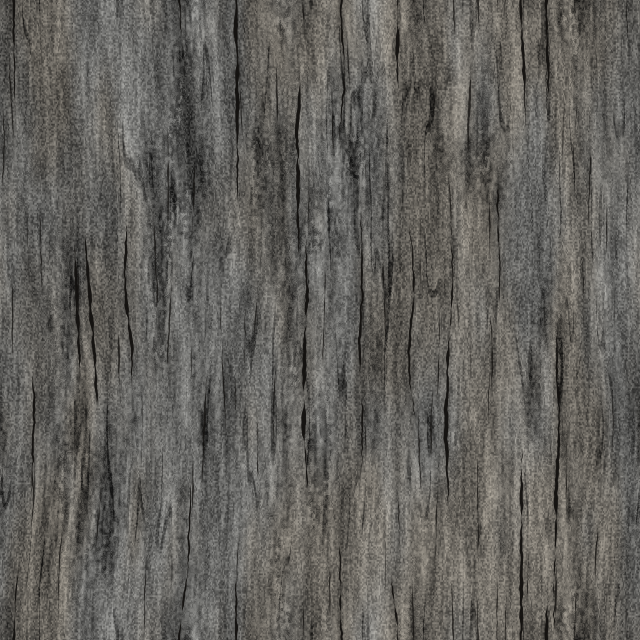
A Shadertoy shader for this texture:

```glsl
// Weathered grey wood with vertical grain: stretched wrapping noise makes bands,
// streaks and fibres, thresholded noise makes flaking patches and hairlines, and
// jittered cells hold tapering cracks. All cell counts are whole, so it tiles.

const float BASE_TONE     = 0.408;
const float BAND_AMOUNT   = 0.20;
const float STREAK_AMOUNT = 0.30;
const float FIBRE_AMOUNT  = 0.14;
const float GRAIN_AMOUNT  = 0.24;
const float ROT_DEPTH     = 0.14;
const float FLAKE_LIFT    = 0.07;
const float HAIR_DEPTH    = 0.15;
const vec3  WARM_TINT     = vec3(1.040, 1.0, 0.930);
const vec3  COOL_TINT     = vec3(1.000, 1.0, 0.980);
const vec3  CRACK_COLOR   = vec3(0.070, 0.062, 0.054);

const vec2  DEEP_CELLS  = vec2(12.0, 2.0);
const float DEEP_WIDTH  = 0.0036;
const float DEEP_LENGTH = 0.27;
const vec2  FINE_CELLS  = vec2(36.0, 5.0);
const float FINE_WIDTH  = 0.0014;
const float FINE_LENGTH = 0.10;

float hash(vec2 cell, float seed) {
    vec3 q = fract(cell.xyx * vec3(0.1031, 0.1030, 0.0973) + seed * 0.137);
    q += dot(q, q.yzx + 33.33);
    return fract((q.x + q.y) * q.z);
}

// Value noise that wraps over the unit square
float noise(vec2 p, vec2 cells, float seed) {
    vec2 g = p * cells;
    vec2 i = floor(g);
    vec2 f = g - i;
    f = f * f * (3.0 - 2.0 * f);
    vec2 a = mod(i, cells);
    vec2 b = mod(i + 1.0, cells);
    return mix(mix(hash(a, seed), hash(vec2(b.x, a.y), seed), f.x),
               mix(hash(vec2(a.x, b.y), seed), hash(b, seed), f.x), f.y);
}

float fbm(vec2 p, vec2 cells, int octaves, float seed) {
    float sum = 0.0, weight = 0.5, total = 0.0;
    for (int k = 0; k < octaves; k++) {
        sum += weight * noise(p, cells, seed + float(k));
        total += weight;
        weight *= 0.55;
        cells *= 2.0;
    }
    return sum / total;
}

// x: crack coverage, y: shading of the wood beside it
vec2 cracks(vec2 p, vec2 cells, float maxWidth, float maxLength,
            float wander, float density, float seed) {
    float aa = 0.6 / iResolution.x;
    vec2 home = floor(p * cells);
    vec2 result = vec2(0.0);
    for (int y = -1; y <= 1; y++)
    for (int x = -1; x <= 1; x++) {
        vec2 cell = home + vec2(x, y);
        vec2 id = mod(cell, cells);
        if (hash(id, seed) > density) continue;

        vec2 jitter = vec2(0.2 + 0.6 * hash(id, seed + 1.0), hash(id, seed + 2.0));
        vec2 d = p - (cell + jitter) / cells;
        float along = d.y / (maxLength * mix(0.4, 1.0, hash(id, seed + 3.0)));
        float taper = 1.0 - along * along;
        if (taper <= 0.0) continue;

        // Nearly straight centre line with small jagged kinks
        vec2 track = vec2((id.x + 0.5) / cells.x, p.y);
        float bend = noise(track, vec2(cells.x, 9.0), seed + 4.0) - 0.5;
        float kink = fbm(track, vec2(cells.x, 50.0), 3, seed + 5.0) - 0.5;
        float lean = 0.06 * (hash(id, seed + 6.0) - 0.5);
        float side = d.x - lean * d.y - wander * (bend + 0.35 * kink);

        // Width swells and closes, so the line breaks up
        float swell = smoothstep(0.12, 0.85, fbm(track, vec2(cells.x, 26.0), 2, seed + 9.0));
        float width = maxWidth * taper * swell * mix(0.35, 1.3, hash(id, seed + 8.0));
        float core = 1.0 - smoothstep(width - aa, width + aa, abs(side));
        core *= clamp(1.6 * width / aa - 0.15, 0.0, 1.0);
        float halo = taper * exp(-abs(side) / (1.5 * maxWidth));
        result = max(result, vec2(core, halo));
    }
    return result;
}

void mainImage(out vec4 fragColor, in vec2 fragCoord) {
    vec2 p = fragCoord / iResolution.xy;

    // Bend the grain gently sideways
    p.x += 0.014 * (noise(p, vec2(5.0, 3.0), 1.0) - 0.5)
         + 0.005 * (noise(p, vec2(16.0, 9.0), 2.0) - 0.5);

    // Grain, from broad bands down to fine grit
    float streak = fbm(p, vec2(56.0, 5.0), 4, 20.0);
    float grit = noise(p, vec2(500.0, 380.0), 31.0);
    float tone = BASE_TONE;
    tone += BAND_AMOUNT * (fbm(p, vec2(12.0, 2.0), 3, 10.0) - 0.5);
    tone += STREAK_AMOUNT * (streak - 0.5);
    tone += FIBRE_AMOUNT * (noise(p, vec2(260.0, 26.0), 30.0) - 0.5);
    tone += GRAIN_AMOUNT * (grit - 0.5);

    // Dark rot and pale flakes: grit shifted by a patch field, then cut sharply
    float speck = 0.5 * noise(p, vec2(270.0, 170.0), 40.0) + 0.5 * grit - 0.5;
    float rot = fbm(p, vec2(20.0, 4.0), 5, 50.0) - 0.5;
    float flake = fbm(p, vec2(18.0, 4.0), 5, 60.0) - 0.5;
    tone -= ROT_DEPTH * smoothstep(0.22, 0.34, 1.8 * rot + 0.8 * speck);
    tone += FLAKE_LIFT * smoothstep(0.20, 0.32, 1.6 * flake - 0.8 * speck);

    // Broken hairlines where a stretched field crosses its middle value
    float contour = abs(fbm(p, vec2(34.0, 3.0), 3, 120.0) - 0.5);
    float hairMask = smoothstep(0.48, 0.62, fbm(p, vec2(30.0, 9.0), 3, 130.0));
    tone -= HAIR_DEPTH * hairMask * (1.0 - smoothstep(0.012, 0.035, contour));

    // Cracks and the darkened wood along them
    vec2 deep = cracks(p, DEEP_CELLS, DEEP_WIDTH, DEEP_LENGTH, 0.014, 0.68, 70.0);
    vec2 fine = cracks(p, FINE_CELLS, FINE_WIDTH, FINE_LENGTH, 0.007, 0.50, 90.0);
    tone *= 1.0 - 0.22 * deep.y - 0.12 * fine.y;

    float coolness = smoothstep(0.3, 0.7, fbm(p, vec2(12.0, 3.0), 3, 110.0));
    vec3 color = max(tone, 0.08) * mix(WARM_TINT, COOL_TINT, coolness);
    color = mix(color, CRACK_COLOR, max(0.95 * deep.x, 0.75 * fine.x));
    fragColor = vec4(clamp(color, 0.0, 1.0), 1.0);
}
```
